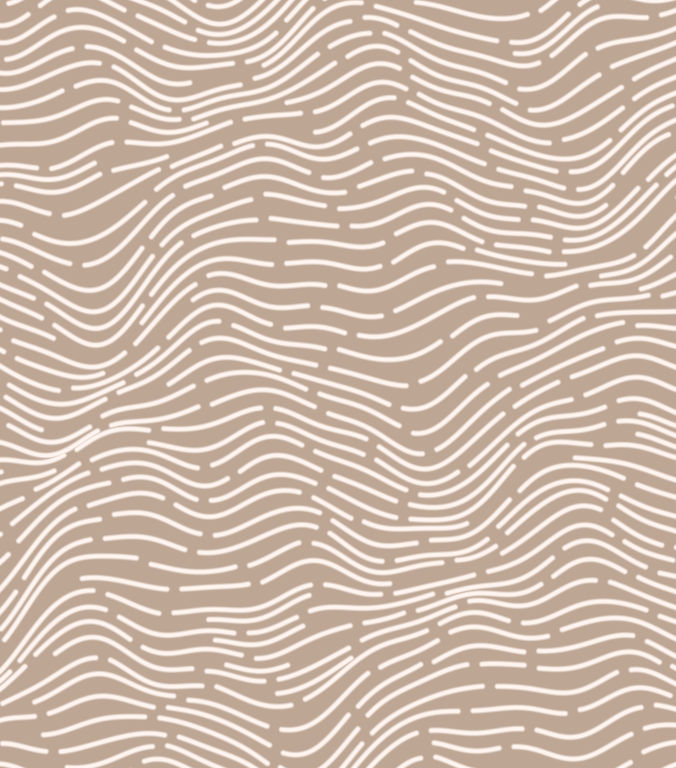
Reproduce this pattern procedurally as a Shadertoy shader.

```glsl
// Cream dashes combed along a wavy flow field on a taupe ground.
// Rows follow a bent height; each row is cut into random round-ended dashes,
// and rows are thinned out wherever the flow squeezes them together.

const float ROW = 0.011;    // finest row step
const float CELL = 0.135;   // mean dash length plus gap

float hash(vec2 p) {
    return fract(sin(dot(p, vec2(127.1, 311.7))) * 43758.5453);
}

// One wave with short steep rises: value, derivatives in x and row height
vec3 wave(vec2 p, vec2 freq, float amp, float phase) {
    float a = dot(p, freq) + phase;
    float slope = cos(a) + 0.7 * cos(2.0 * a);
    return amp * vec3(sin(a) + 0.35 * sin(2.0 * a), slope * freq);
}

// Vertical bend of a row at (x, row height), with derivatives
vec3 flow(vec2 p) {
    return vec3(0.12 * p.x, 0.12, 0.0)
         + wave(p, vec2(11.0, -5.0), 0.030, 0.6)
         + wave(p, vec2(7.0, 13.0), 0.016, 2.1)
         + wave(p, vec2(19.0, 8.0), 0.019, 4.0)
         + wave(p, vec2(26.0, -9.0), 0.006, 1.3);
}

// Distance between neighbouring finest rows, measured across the flow
float rowGap(vec2 p) {
    vec3 f = flow(p);
    return ROW * (1.0 + f.z) / sqrt(1.0 + f.y * f.y);
}

// Coarse rows have a high rank: 1, 2, 4, 8 or 16
float rowRank(float row) {
    float rank = 1.0;
    for (int i = 0; i < 4; i++)
        if (mod(row, 2.0 * rank) < 0.5) rank *= 2.0;
    return rank;
}

// Random cut between two dashes of a row
float cutAt(float row, float cell) {
    return (cell + 0.58 * hash(vec2(row, cell)) + hash(vec2(row, 91.0))) * CELL;
}

float dashDistance(vec2 p, float row, float cell) {
    float left = cutAt(row, cell), right = cutAt(row, cell + 1.0);
    if (p.x < left || p.x > right) return 1.0;

    // Leave gaps of even length along the stroke
    float v = row * ROW;
    float slopeL = flow(vec2(left, v)).y, slopeR = flow(vec2(right, v)).y;
    left += 0.0098 / sqrt(1.0 + slopeL * slopeL);
    right -= 0.0098 / sqrt(1.0 + slopeR * slopeR);

    // Drop the dash where its row would be too crowded
    float gap = rowGap(vec2(left, v)) + rowGap(vec2(right, v))
              + rowGap(vec2(0.5 * (left + right), v));
    if (gap / 3.0 * rowRank(row) < 0.0146) return 1.0;

    // Slide to the nearest point of the slightly tilted and bowed dash
    float shiftL = 0.006 * (hash(vec2(row, cell + 37.0)) - 0.5);
    float shiftR = 0.006 * (hash(vec2(row, cell + 71.0)) - 0.5);
    float bow = 0.014 * (hash(vec2(row, cell + 53.0)) - 0.5);
    float x = clamp(p.x, left, right), dist = 1.0;
    for (int i = 0; i < 4; i++) {
        vec3 f = flow(vec2(x, v));
        float t = (x - left) / (right - left);
        float shift = mix(shiftL, shiftR, t) + bow * t * (1.0 - t);
        vec2 toPixel = p - vec2(x, v + f.x + shift);
        dist = length(toPixel);
        x += dot(toPixel, vec2(1.0, f.y)) / (1.0 + f.y * f.y);
        x = clamp(x, left, right);
    }
    return dist;
}

void mainImage(out vec4 fragColor, in vec2 fragCoord) {
    vec2 p = fragCoord / iResolution.y;

    // Find the row height whose bent line passes through this pixel
    float v = p.y;
    for (int i = 0; i < 10; i++) {
        vec3 f = flow(vec2(p.x, v));
        v -= (v + f.x - p.y) / max(1.0 + f.z, 0.5);
    }

    // Nearest dash among the close rows
    float nearest = 1.0;
    float centreRow = floor(v / ROW + 0.5);
    for (int i = -3; i <= 3; i++) {
        float row = centreRow + float(i);
        float cell = floor(p.x / CELL - hash(vec2(row, 91.0)));
        nearest = min(nearest, dashDistance(p, row, cell));
        nearest = min(nearest, dashDistance(p, row, cell - 1.0));
    }

    vec3 taupe = vec3(0.74, 0.65, 0.58);
    vec3 cream = vec3(1.0, 0.96, 0.94);
    float soft = max(0.0021, 0.7 / iResolution.y);
    float ink = 1.0 - smoothstep(0.0032 - soft, 0.0032 + soft, nearest);
    fragColor = vec4(mix(taupe, cream, ink), 1.0);
}
```
